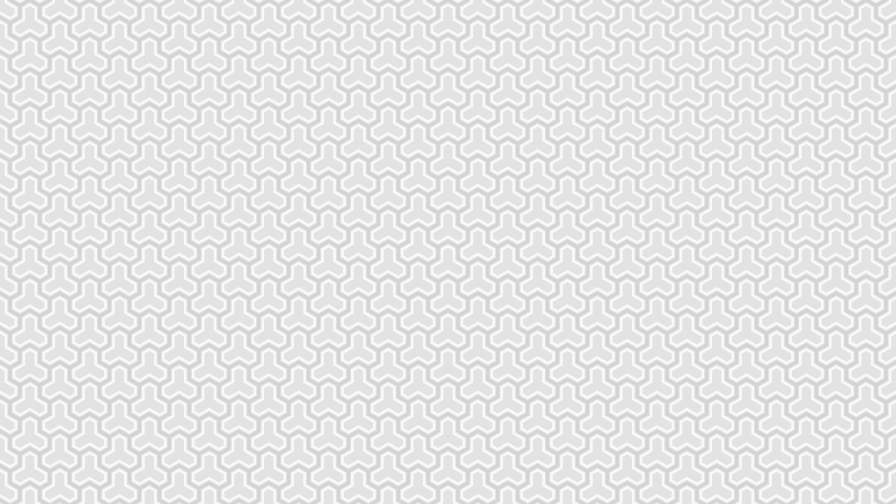
A WebGL 2 fragment shader for this pattern:

```glsl
#version 300 es
precision highp float;
// Interlocking three-armed tortoiseshell tiles with white inner outlines, in pale greys.

uniform vec2 u_resolution;
out vec4 fragColor;

// Depth inside a tile made of three unit-wide hexagons meeting at the origin.
float tripodDepth(vec2 p) {
    // Fold the three arms onto the right half of the upper one.
    vec2 foldNormal = vec2(0.5, -0.8660254);
    p.x = abs(p.x);
    p -= 2.0 * max(dot(p, foldNormal), 0.0) * foldNormal;
    p.x = abs(p.x);
    // Straight side of the arm and its slanted tip.
    return 0.5 - max(p.x, dot(p, vec2(0.5, 0.8660254)) - 0.5);
}

// Deepest value among the tiles near p; alternate columns shift by half a row.
float latticeDepth(vec2 p) {
    const float rowStep = 1.7320508;
    float nearColumn = round(p.x / 1.5);
    float depth = -1.0;
    for (int i = -1; i <= 1; i++) {
        float column = nearColumn + float(i);
        float shift = 0.5 * rowStep * mod(column, 2.0);
        float nearRow = round((p.y - shift) / rowStep);
        for (int j = -1; j <= 1; j++) {
            vec2 center = vec2(1.5 * column, (nearRow + float(j)) * rowStep + shift);
            depth = max(depth, tripodDepth(p - center));
        }
    }
    return depth;
}

void main() {
    // Thirty columns, 1.5 units apart, anchored to the top edge.
    float unitsPerPixel = 45.0 / u_resolution.x;
    vec2 p = (gl_FragCoord.xy - vec2(0.0, u_resolution.y)) * unitsPerPixel;
    p.y += 1.1547 - 0.8660254;

    float depth = latticeDepth(p);
    float soft = 0.6 * unitsPerPixel;

    vec3 seamGrey = vec3(0.83);
    vec3 paleGrey = vec3(0.89);
    vec3 outlineWhite = vec3(0.975);

    // Bands from the seam inward: dark seam, pale rim, white line, pale core.
    vec3 color = mix(seamGrey, paleGrey, smoothstep(-soft, soft, depth - 0.078));
    color = mix(color, outlineWhite, smoothstep(-soft, soft, depth - 0.134));
    color = mix(color, paleGrey, smoothstep(-soft, soft, depth - 0.266));
    fragColor = vec4(color, 1.0);
}
```
